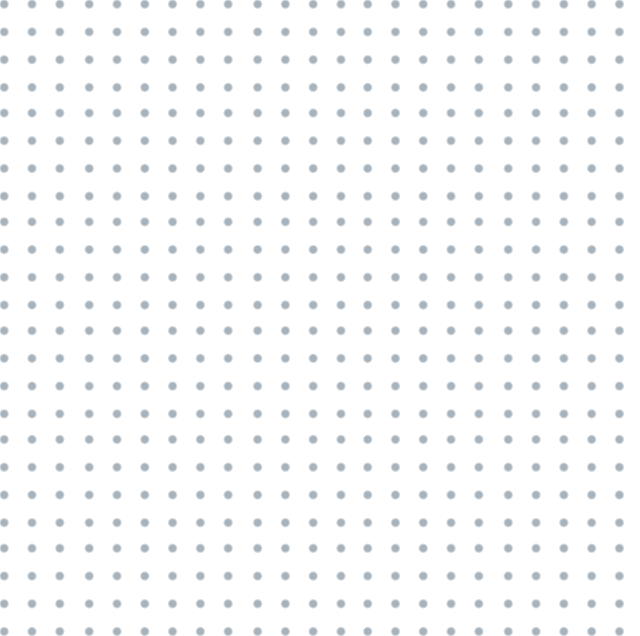
Reproduce this pattern procedurally as a Shadertoy shader.

```glsl
#define COLUMNS 23.0
#define ROWS 24.0
#define COLUMN_STEP 0.04369
#define COLUMN_NUDGE 0.00262
#define ROW_STEP 0.0436
#define ROW_GROUP 0.1711
#define MARGIN 0.0066
#define DOT_RADIUS 0.00643
#define DOT_BLUR 0.0035
#define DOT_COLOR vec3(0.655, 0.702, 0.738)
#define CORE_COLOR vec3(0.67, 0.695, 0.72)
#define PAPER_COLOR vec3(1.0)

// Columns are evenly spaced except for a few small snapping shifts.
float columnX(float i) {
    float shifts = step(3.0, i) + step(9.0, i) - 0.65 * step(13.0, i) + step(18.0, i);
    return MARGIN + i * COLUMN_STEP + COLUMN_NUDGE * shifts;
}

// Rows come in groups of four, with a shorter gap between groups.
float rowY(float j) {
    return MARGIN + floor(j / 4.0) * ROW_GROUP + mod(j, 4.0) * ROW_STEP;
}

// Layered sines give each dot a slight tint of its own.
float dotTint(vec2 cell) {
    return 0.5 + 0.3 * sin(cell.x * 2.1 + 0.7) + 0.2 * sin(cell.y * 1.7 + cell.x * 4.3);
}

void mainImage(out vec4 fragColor, in vec2 fragCoord) {
    // Canvas-height units, measured from the top left
    vec2 p = vec2(fragCoord.x, iResolution.y - fragCoord.y) / iResolution.y;

    // Nearest dot
    vec2 meanPitch = vec2(COLUMN_STEP + 0.00027, ROW_GROUP / 4.0);
    vec2 cell = floor((p - MARGIN) / meanPitch + 0.5);
    cell = clamp(cell, vec2(0.0), vec2(COLUMNS, ROWS) - 1.0);
    float dist = length(p - vec2(columnX(cell.x), rowY(cell.y)));

    // Soft disc with a faintly warmer core
    float edge = max(DOT_BLUR, 1.0 / iResolution.y);
    float coverage = clamp(0.5 + (DOT_RADIUS - dist) / edge, 0.0, 1.0);
    float core = 1.0 - smoothstep(0.0, DOT_RADIUS * 0.7, dist);
    vec3 ink = mix(DOT_COLOR, CORE_COLOR, core * dotTint(cell));

    fragColor = vec4(mix(PAPER_COLOR, ink, coverage), 1.0);
}
```
